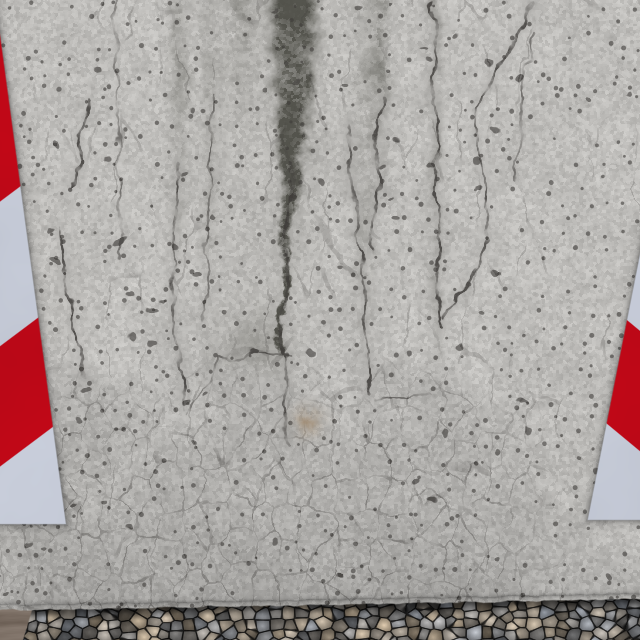
A WebGL 2 fragment shader for this texture:

```glsl
#version 300 es
precision highp float;
uniform vec2 u_resolution;
out vec4 fragColor;

const vec3 CONCRETE = vec3(0.755, 0.75, 0.738), GRIME = vec3(0.25, 0.25, 0.22);
const vec3 CRACK = vec3(0.24, 0.23, 0.22), RUST = vec3(0.6, 0.5, 0.38);
const vec3 RED = vec3(0.74, 0.03, 0.09), WHITE = vec3(0.77, 0.79, 0.84);
const vec3 WOOD = vec3(0.47, 0.42, 0.38);
const float CRACK_WIDTH = 0.0011, GRAIN = 0.085, STONE_SCALE = 52.0;

// Cracks from start xy to end xy
const vec4 CRACKS[12] = vec4[12](
  vec4(0.677, 1.0, 0.685, 0.49), vec4(0.835, 1.0, 0.742, 0.83),
  vec4(0.742, 0.83, 0.768, 0.62), vec4(0.768, 0.62, 0.69, 0.5),
  vec4(0.54, 0.8, 0.567, 0.54), vec4(0.567, 0.54, 0.575, 0.39),
  vec4(0.595, 0.85, 0.583, 0.61), vec4(0.278, 0.75, 0.266, 0.52),
  vec4(0.266, 0.52, 0.29, 0.36), vec4(0.135, 0.84, 0.115, 0.71),
  vec4(0.09, 0.64, 0.13, 0.41), vec4(0.438, 0.47, 0.45, 0.3));
const vec4 HAIRLINES[6] = vec4[6](
  vec4(0.345, 0.443, 0.455, 0.443), vec4(0.585, 0.38, 0.675, 0.38),
  vec4(0.83, 0.95, 0.805, 0.72), vec4(0.18, 1.0, 0.19, 0.6),
  vec4(0.335, 0.85, 0.32, 0.5), vec4(0.345, 0.443, 0.295, 0.35));
// Streaks: x, half width, lower end, strength
const vec4 STREAKS[6] = vec4[6](
  vec4(0.375, 0.026, 0.82, 0.3), vec4(0.28, 0.016, 0.62, 0.25),
  vec4(0.593, 0.014, 0.74, 0.4), vec4(0.33, 0.016, 0.55, 0.16),
  vec4(0.57, 0.018, 0.48, 0.2), vec4(0.68, 0.009, 0.42, 0.22));

vec2 hash2(vec2 p) {
  vec3 q = fract(p.xyx * vec3(0.1031, 0.103, 0.0973));
  q += dot(q, q.yzx + 33.33);
  return fract((q.xx + q.yz) * q.zy);
}

// Nearest distance, gap to the second, cell id
vec3 cells(vec2 p) {
  vec3 r = vec3(9.0, 9.0, 0.0);
  for (int k = 0; k < 9; k++) {
    vec2 c = floor(p) + vec2(k % 3 - 1, k / 3 - 1);
    float d = length(c + 0.1 + 0.8 * hash2(c + 50.0) - p);
    if (d < r.x) r = vec3(d, r.x, hash2(c + 91.0).x);
    else r.y = min(r.y, d);
  }
  return vec3(r.x, r.y - r.x, r.z);
}

// Layered sines, about -1 to 1
float waves(vec2 p) {
  float sum = 0.0, amp = 0.5;
  for (int i = 0; i < 5; i++) {
    sum += amp * sin(p.x + 1.7 * sin(p.y + float(i)));
    p = mat2(1.3, 1.2, -1.2, 1.3) * p + 2.7;
    amp *= 0.6;
  }
  return sum;
}

float segment(vec2 p, vec4 s) {
  vec2 d = s.zw - s.xy, q = p - s.xy;
  return length(q - d * clamp(dot(q, d) / dot(d, d), 0.0, 1.0));
}

float line(float d, float w, float px) { return 1.0 - smoothstep(w, w + px * 1.3, d); }

float blob(vec2 d, float k) { return exp(-dot(d, d) * k); }

vec3 wall(vec2 p, float px) {
  vec2 w = p + 0.008 * vec2(waves(p * 42.0), waves(p.yx * 37.0 + 5.0));
  float patches = waves(p * 23.0 + 3.0), fine = waves(p * 110.0);
  vec3 grain = cells(p * 190.0), speck = cells(p * 95.0);
  float lower = smoothstep(0.5, 0.28, p.y + 0.05 * patches) * smoothstep(0.53, 0.32, abs(p.x - 0.42));
  vec3 col = CONCRETE + 0.022 * patches + 0.018 * fine;
  col *= 1.0 - 0.07 * lower - 0.06 * smoothstep(0.25, 0.06, p.y);
  col += GRAIN * (grain.z - 0.5) - 0.045 * smoothstep(0.6, 0.0, speck.x) * speck.z;

  // Water stain, narrowing downward, with side streaks
  float mid = 0.438 + 0.019 * smoothstep(0.45, 0.8, p.y), off = abs(w.x - mid);
  float halfWidth = mix(0.005, 0.037, smoothstep(0.52, 1.0, p.y));
  float stain = smoothstep(halfWidth * 1.45, halfWidth * 0.35, off + 0.006 * fine);
  stain *= smoothstep(0.43, 0.47, p.y) * (0.42 + 0.25 * patches + 0.45 * grain.z);
  stain += 0.16 * exp(-off * 26.0) * smoothstep(0.4, 0.75, p.y);
  stain += 0.16 * blob(p - vec2(0.39, 0.46), 260.0) * (1.0 + patches);
  for (int i = 0; i < 6; i++) {
    vec4 s = STREAKS[i];
    stain += s.w * blob(vec2(w.x - s.x, 0.0) / s.y, 1.0) * smoothstep(s.z - 0.1, s.z + 0.2, p.y)
           * (0.4 + 0.5 * patches + 0.5 * speck.z);
  }
  col = mix(col, GRIME, clamp(stain, 0.0, 0.85));

  // Broken cracks with a crumbly halo
  float d = 1.0, hair = 1.0, broken = clamp(0.6 + 0.6 * waves(p * 65.0), 0.12, 1.0);
  for (int i = 0; i < 12; i++) d = min(d, segment(w, CRACKS[i]));
  for (int i = 0; i < 6; i++) hair = min(hair, segment(w, HAIRLINES[i]));
  d = min(d, segment(w, vec4(0.455, 0.75, 0.438, 0.445)) - 0.001);
  float marks = broken * max(0.75 * line(d, CRACK_WIDTH, px), 0.55 * line(hair, CRACK_WIDTH * 0.7, px));
  marks += 0.22 * exp(-min(d, hair + 0.005) * 150.0) * grain.z;

  // Fine network: long cells above, rounder cells below
  float tall = cells(w * vec2(17.0, 5.0)).y, wide = cells(w * vec2(25.0, 19.0) + 7.0).y;
  marks += 0.2 * line(tall, 0.025, px * 12.0) * smoothstep(0.0, 0.6, patches);
  marks += 0.32 * line(wide, 0.03, px * 20.0) * lower * broken;

  // Pits of two sizes
  vec3 small = cells(p * 48.0 + 0.02 * fine), big = cells(w * vec2(19.0, 25.0));
  marks += 0.6 * step(small.z, 0.4) * line(small.x, 0.05 + 0.22 * small.z, px * 48.0);
  marks += 0.6 * step(big.z, 0.16) * line(big.x, 0.05 + 0.4 * big.z, px * 25.0);
  col = mix(col, CRACK, clamp(marks, 0.0, 0.85));
  return mix(col, RUST, blob(p - vec2(0.482, 0.342), 2400.0) * (0.45 + 0.3 * fine));
}

vec3 gravel(vec2 p) {
  vec3 stone = cells(p * STONE_SCALE * vec2(1.0, 1.2));
  vec3 tint = mix(vec3(0.93, 0.97, 1.03), vec3(1.08, 0.98, 0.84), fract(stone.z * 17.0));
  tint *= mix(0.34, 0.78, stone.z) * (1.05 - 0.5 * stone.x);
  return tint * (0.25 + 0.75 * smoothstep(0.02, 0.22, stone.y)) + 0.03 * waves(p * 160.0);
}

void main() {
  vec2 p = gl_FragCoord.xy / u_resolution;
  float px = 1.0 / min(u_resolution.x, u_resolution.y);
  // Wall foot, ground and corner board
  float foot = mix(0.046, 0.064, p.x) + 0.002 * waves(p.xx * 40.0);
  vec3 col = wall(p, px) * (1.0 - 0.28 * exp(-abs(p.y - foot - 0.008) * 350.0));
  vec3 ground = gravel(p) * mix(0.45, 1.0, smoothstep(0.0, 0.02, foot - p.y));
  float board = smoothstep(-px, px, 0.036 + 0.3 * p.y - p.x);
  ground = mix(ground, WOOD + 0.05 * waves(p * vec2(20.0, 150.0)), board);
  col = mix(col, ground, smoothstep(-px, px, foot - p.y));

  // Striped panels with a soft shadow
  float left = min(0.135 * (0.945 - p.y) - p.x, p.y - 0.181);
  float right = min(p.x - 1.0 + 0.197 * (0.603 - p.y), p.y - 0.1875);
  float inside = max(left, right);
  bool onLeft = p.x < 0.5;
  float s = p.y - (onLeft ? 0.75 * p.x : 0.83 * (1.0 - p.x));
  float red = 0.094 - abs(s - (onLeft ? 0.365 : 0.389));
  if (onLeft) red = max(red, s - 0.685);
  vec3 face = mix(WHITE, RED, smoothstep(-px, px, red)) * (1.0 + 0.02 * waves(p * 9.0));
  col *= 1.0 - 0.35 * exp(-max(-inside, 0.0) * 190.0);
  col = mix(col, face, smoothstep(-px, px, inside));
  fragColor = vec4(clamp(col, 0.0, 1.0), 1.0);
}
```
